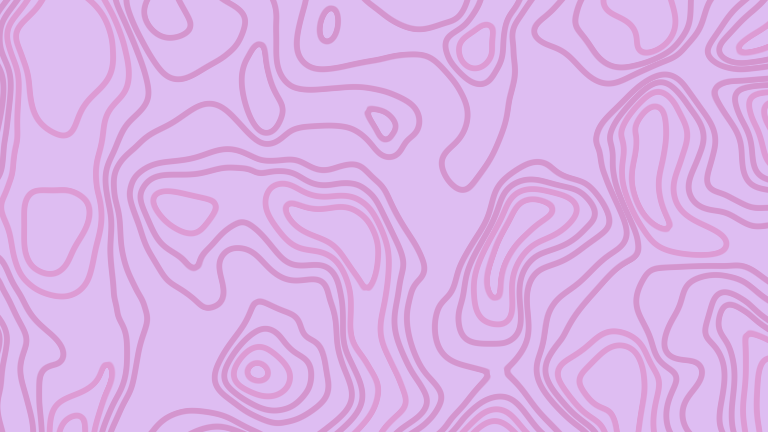
This pattern is drawn by a Shadertoy shader. Its source:

```glsl
const vec3 LILAC = vec3(0.872, 0.741, 0.949);
const vec3 MAUVE = vec3(0.832, 0.583, 0.806);
const vec3 ROSE  = vec3(0.868, 0.606, 0.830);

const float FREQUENCY   = 3.0;    // noise cells per canvas height
const float FIRST_LEVEL = 0.10;   // leaves a wide band between hills and hollows
const float LEVEL_STEP  = 0.105;
const float LAST_INDEX  = 3.0;
const float HALF_WIDTH  = 0.0068; // in canvas heights

// Integer hash: lattice cell to a pair in [0, 1]
vec2 hash22(vec2 cell) {
    uvec2 q = uvec2(ivec2(cell) + 4096);
    q = q * 1664525u + 1013904223u;
    q.x += q.y * 1664525u;
    q.y += q.x * 1664525u;
    q ^= q >> 16u;
    q.x += q.y * 1664525u;
    q.y += q.x * 1664525u;
    q ^= q >> 16u;
    return vec2(q & 65535u) / 65535.0;
}

float cornerSlope(vec2 cell, vec2 offset) {
    vec2 direction = normalize(hash22(cell) - 0.5 + 1e-4);
    return dot(direction, offset);
}

float gradientNoise(vec2 p) {
    vec2 cell = floor(p), f = p - cell;
    vec2 u = f * f * f * (f * (f * 6.0 - 15.0) + 10.0);
    vec2 e = vec2(1.0, 0.0);
    float low  = mix(cornerSlope(cell, f), cornerSlope(cell + e, f - e), u.x);
    float high = mix(cornerSlope(cell + e.yx, f - e.yx),
                     cornerSlope(cell + e.xx, f - e.xx), u.x);
    return mix(low, high, u.y);
}

// Warped terrain: broad hills and hollows with gently crooked slopes
float terrain(vec2 p, float frequency) {
    vec2 q = p * frequency;
    vec2 warp = vec2(gradientNoise(q * 1.4 + 17.3), gradientNoise(q * 1.4 + 41.7));
    q += 0.38 * warp;
    return gradientNoise(q) + 0.10 * gradientNoise(q * 2.3 + 73.1);
}

vec2 terrainSlope(vec2 p, float frequency) {
    vec2 e = vec2(0.0015, 0.0);
    return vec2(terrain(p + e, frequency) - terrain(p - e, frequency),
                terrain(p + e.yx, frequency) - terrain(p - e.yx, frequency)) / (2.0 * e.x);
}

// x: distance to the nearest contour, y: its index from the outside in
vec2 nearestContour(float height, float slope) {
    float index = clamp(round((height - FIRST_LEVEL) / LEVEL_STEP), 0.0, LAST_INDEX);
    float level = FIRST_LEVEL + index * LEVEL_STEP;
    return vec2(abs(height - level) / max(slope, 0.05), index);
}

void mainImage(out vec4 fragColor, in vec2 fragCoord) {
    vec2 p = fragCoord / iResolution.y;
    float pixel = 1.0 / iResolution.y;

    // Hills and hollows share the same set of levels
    float height = abs(terrain(p, FREQUENCY));
    float slope = length(terrainSlope(p, FREQUENCY));
    vec2 contour = nearestContour(height, slope);

    // Even strokes, rosier towards the centre of each nest
    float stroke = 1.0 - smoothstep(HALF_WIDTH - 0.7 * pixel, HALF_WIDTH + 0.7 * pixel, contour.x);
    vec3 ink = mix(MAUVE, ROSE, step(1.5, contour.y));
    fragColor = vec4(mix(LILAC, ink, stroke), 1.0);
}
```
